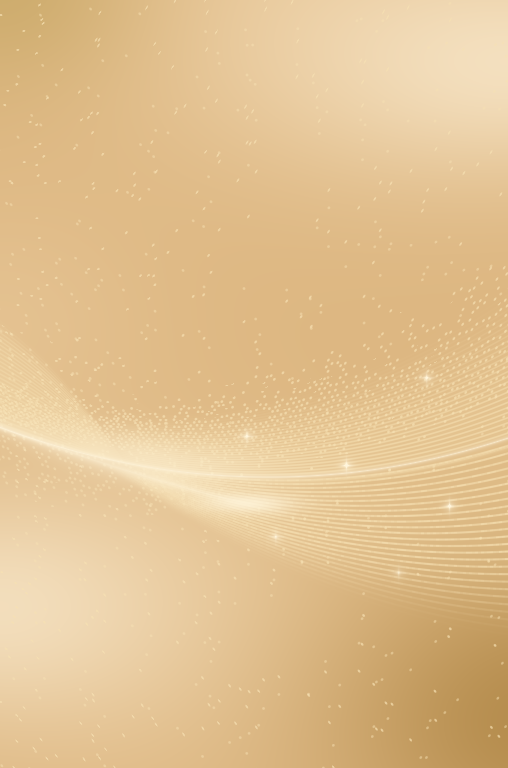
A Shadertoy shader for this background:

```glsl
// Golden satin backdrop with a fanned ribbon of fine lines, dots and sparkles.

const vec3 BASE = vec3(0.865, 0.715, 0.505);
const vec3 CREAM = vec3(0.955, 0.875, 0.745);
const vec3 PEACH = vec3(0.915, 0.79, 0.61);
const vec3 OLIVE = vec3(0.80, 0.67, 0.42);
const vec3 BRONZE = vec3(0.70, 0.54, 0.29);
const vec3 THREAD = vec3(0.965, 0.88, 0.70);
const vec3 SHINE = vec3(1.0, 0.96, 0.86);

const float LOWER_LINES = 27.0;
const float UPPER_LINES = 30.0;
const float LEFT_LINES = 26.0;
const float DOT_COLUMNS = 85.0;
const float DOT_RADIUS = 0.0014;

// Sparkle centre in canvas fractions, then strength
const int SPARKLES = 6;
const vec3 SPARKLE[SPARKLES] = vec3[SPARKLES](
    vec3(0.84, 0.508, 0.8), vec3(0.486, 0.432, 0.8), vec3(0.682, 0.394, 1.0),
    vec3(0.885, 0.341, 0.9), vec3(0.543, 0.301, 0.6), vec3(0.785, 0.254, 0.5));

float hash(vec2 p) {
    p = fract(p * vec2(0.1031, 0.1137));
    p += dot(p, p.yx + 33.33);
    return fract((p.x + p.y) * p.x * 97.0);
}

float blob(vec2 p, vec2 centre, vec2 radius) {
    vec2 d = (p - centre) / radius;
    return exp(-dot(d, d));
}

float mainCurve(float x) {
    return 0.379 + 0.23 * (x - 0.5) * (x - 0.5) - 0.014 * (x - 0.5);
}

float strandCurve(float x) {
    return 0.444 - 0.25 * x + 0.09 * x * x;
}

// Lines at whole values of t; spacing and width are in canvas heights
float threads(float t, float spacing, float width, float pixel) {
    float d = abs(fract(t + 0.5) - 0.5) * spacing;
    float line = 1.0 - smoothstep(width - 0.5 * pixel, width + pixel, d);
    float average = min(1.0, 2.0 * width / spacing);
    return mix(average, line, smoothstep(1.0, 2.5, spacing / pixel));
}

// Jittered dots following the rows of a fan
float dots(float x, float t, float spacing, float aspect, float keep, float pixel) {
    vec2 grid = vec2(x * DOT_COLUMNS + 0.5 * mod(floor(t), 2.0), t);
    vec2 cell = floor(grid);
    vec2 jitter = vec2(hash(cell), hash(cell + 17.0)) - 0.5;
    vec2 d = (fract(grid) - 0.5 - 0.45 * jitter) * vec2(aspect / DOT_COLUMNS, spacing);
    float spot = 1.0 - smoothstep(DOT_RADIUS - 0.5 * pixel, DOT_RADIUS + pixel, length(d));
    return spot * step(hash(cell + 41.0), keep);
}

vec3 backdrop(vec2 uv) {
    vec3 c = BASE;
    c = mix(c, PEACH, 0.55 * blob(uv, vec2(0.0, 0.58), vec2(0.32, 0.17)));
    c = mix(c, PEACH, 0.85 * blob(uv, vec2(0.65, 1.0), vec2(0.48, 0.22)));
    c = mix(c, CREAM, blob(uv, vec2(1.0, 0.92), vec2(0.45, 0.145)));
    c = mix(c, OLIVE, 0.9 * blob(uv, vec2(0.0, 1.02), vec2(0.26, 0.13)));
    c = mix(c, PEACH, 0.65 * blob(uv, vec2(0.35, 0.19), vec2(0.42, 0.22)));
    c = mix(c, CREAM, 0.95 * blob(uv, vec2(0.0, 0.21), vec2(0.38, 0.15)));
    return mix(c, BRONZE, 0.95 * blob(uv, vec2(1.08, 0.06), vec2(0.42, 0.20)));
}

void mainImage(out vec4 fragColor, in vec2 fragCoord) {
    vec2 uv = fragCoord / iResolution.xy;
    float aspect = iResolution.x / iResolution.y;
    float pixel = 1.0 / iResolution.y;
    float x = uv.x;
    float rise = uv.y - mainCurve(x);
    vec3 color = backdrop(uv);

    // Lower fan, opening to the right
    float depth = max(0.32 * (x - 0.17), 0.004);
    float low = -rise / depth;
    float lowMask = smoothstep(0.0, 0.02, low) * (1.0 - smoothstep(0.55, 1.0, low))
        * smoothstep(0.17, 0.34, x);
    float lowGap = depth / LOWER_LINES;
    float beads = 0.7 + 0.3 * hash(floor(vec2(x * 170.0, low * LOWER_LINES + 0.5)));
    color = mix(color, THREAD, lowMask * 0.16);
    color = mix(color, THREAD, lowMask * beads * 0.8
        * threads(low * LOWER_LINES, lowGap, 0.0010, pixel));

    // Upper fan, dissolving into dots
    float height = 0.05 + 0.15 * pow(x, 1.6);
    float up = rise / height;
    float upMask = smoothstep(0.0, 0.02, up) * (1.0 - smoothstep(0.15, 1.0, up))
        * smoothstep(0.12, 0.30, x);
    color = mix(color, THREAD, upMask * 0.30);
    color = mix(color, THREAD, upMask * 0.6
        * threads(up * UPPER_LINES, height / UPPER_LINES, 0.0008, pixel));
    float dotGap = height / 18.0;
    float keep = smoothstep(0.1, 0.45, up) * (1.0 - smoothstep(0.5, 1.45, up));
    color = mix(color, THREAD, 0.7 * dots(x, up * 18.0, dotGap, aspect, keep, pixel));

    // Left veil with a folded edge
    float fold = 0.583 - 0.48 * x - 1.1 * x * x;
    float veilHeight = max(fold - mainCurve(x), 0.006);
    float veil = rise / veilHeight;
    float veilMask = smoothstep(0.0, 0.03, veil) * (1.0 - smoothstep(0.80, 1.03, veil))
        * (1.0 - smoothstep(0.17, 0.27, x));
    color = mix(color, THREAD, veilMask * mix(0.55, 0.16, clamp(veil, 0.0, 1.0)));
    color = mix(color, THREAD, veilMask * 0.35
        * threads(veil * LEFT_LINES, veilHeight / LEFT_LINES, 0.0008, pixel));

    // Faint dots above the veil and beneath the ribbon
    float row = rise / 0.0065;
    float under = smoothstep(0.10, 0.005, -rise) * step(rise, 0.0) * (1.0 - smoothstep(0.3, 0.5, x));
    float above = smoothstep(0.19, 0.04, rise) * step(0.0, rise) * (1.0 - smoothstep(0.1, 0.4, x));
    color = mix(color, THREAD, 0.5 * dots(x, row, 0.0065, aspect, 0.6 * under + 0.3 * above, pixel));

    // Bright strands and the haze where they cross
    float strand = uv.y - strandCurve(x);
    float strandFade = 1.0 - smoothstep(0.42, 0.62, x);
    color = mix(color, SHINE, 0.45 * blob(vec2(x, rise), vec2(0.30, 0.008), vec2(0.22, 0.03)));
    color = mix(color, SHINE, 0.55 * strandFade * exp(-abs(strand) / 0.007));
    color = mix(color, SHINE, 0.80 * exp(-abs(rise) / 0.0022));
    color = mix(color, THREAD, 0.55 * smoothstep(0.3, 0.8, x)
        * exp(-abs(rise + 0.012 * x) / 0.0018));
    color = mix(color, SHINE, 0.75 * blob(uv, vec2(0.49, 0.345), vec2(0.09, 0.012)));

    // Small four-point sparkles
    for (int i = 0; i < SPARKLES; i++) {
        vec2 d = abs(uv - SPARKLE[i].xy) * vec2(aspect, 1.0);
        float star = exp(-d.x / 0.006 - d.y / 0.0013) + exp(-d.y / 0.005 - d.x / 0.0013);
        float halo = 0.3 * exp(-dot(d, d) / 0.00008);
        color = mix(color, SHINE, clamp((star + halo) * SPARKLE[i].z, 0.0, 1.0));
    }

    fragColor = vec4(color, 1.0);
}
```
